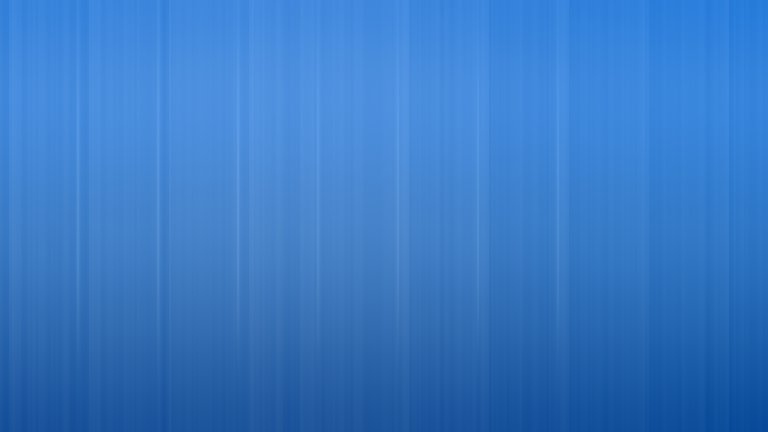
A Shadertoy shader for this background:

```glsl
// Blue vertical curtain of softly lit panels with fine streaks and pale seams.

const float PANEL_COUNT = 9.6;    // panels across the canvas
const float SEAM_OFFSET = 0.1016; // position of the first seam

// Sine-free hash, 0 to 1
float hash(float n) {
    n = fract(n * 0.1031);
    n *= n + 33.33;
    n *= n + n;
    return fract(n);
}

// One-dimensional noise of flat bands with short ramps, -1 to 1
float bandNoise(float x, float seed, float ramp) {
    float cell = floor(x);
    float t = smoothstep(0.5 - ramp, 0.5 + ramp, x - cell);
    return 2.0 * mix(hash(cell + seed), hash(cell + 1.0 + seed), t) - 1.0;
}

// Vertical blend: deep blue floor, pale upper band, saturated top
vec3 backdrop(float y) {
    vec3 c = mix(vec3(0.09, 0.315, 0.6), vec3(0.175, 0.405, 0.68), smoothstep(-0.05, 0.27, y));
    c = mix(c, vec3(0.245, 0.495, 0.78), smoothstep(0.16, 0.5, y));
    c = mix(c, vec3(0.27, 0.545, 0.865), smoothstep(0.42, 0.78, y));
    return mix(c, vec3(0.215, 0.515, 0.86), smoothstep(0.78, 1.02, y));
}

// Broad pale haze left of centre, richer blue at the right
vec3 sideTint(vec2 uv) {
    float d = (uv.x - 0.4) / 0.23;
    float haze = exp(-d * d) * (0.5 + 0.5 * smoothstep(0.0, 0.5, uv.y));
    float edge = smoothstep(0.5, 1.0, uv.x);
    return haze * vec3(0.042, 0.024, 0.01) - edge * vec3(0.052, 0.022, 0.0);
}

// Fine streaks at several widths, drifting slowly along their length
float streaks(vec2 uv) {
    float sum = 0.0;
    float frequency = 55.0;
    float weight = 0.45;
    for (int i = 0; i < 4; i++) {
        float seed = 17.0 + 53.0 * float(i);
        float drift = 0.8 + 0.2 * bandNoise(uv.y * 2.0, seed, 0.5);
        float ramp = clamp(0.7 * frequency / iResolution.x, 0.08, 0.5);
        sum += weight * drift * bandNoise(uv.x * frequency, seed, ramp);
        frequency *= 1.75;
        weight *= 1.08;
    }
    return sum;
}

// Panel shading: a strip after the seam, then a body that fades from its edge.
// Side runs from -1 (dark strip, bright body) to 1 (bright strip, dark body).
float panelShade(float t, float side, float soft) {
    float body = smoothstep(0.135 - soft, 0.135 + soft, t);
    float glow = body * exp(-(t - 0.135) * 2.2);
    float strip = smoothstep(0.015, 0.045, t) * (1.0 - body);
    return side * (0.014 * strip - 0.018 * glow) + 0.005 * side;
}

// Thin pale seam with a faint wider halo; distance is in panel widths
float seamLight(float distanceToSeam, float soft) {
    float core = 1.0 - smoothstep(0.0, 0.014 + soft, abs(distanceToSeam));
    float halo = exp(-abs(distanceToSeam) * 28.0);
    return 0.046 * core + 0.02 * halo;
}

void mainImage(out vec4 fragColor, in vec2 fragCoord) {
    vec2 uv = fragCoord / iResolution.xy;
    float soft = PANEL_COUNT / iResolution.x;

    float panel = (uv.x - SEAM_OFFSET) * PANEL_COUNT;
    float t = fract(panel);
    float seamId = floor(panel + 0.5);

    // Seams fade at both ends and toward the right side
    float seamFade = smoothstep(0.08, 0.4, uv.y) * (1.0 - 0.65 * smoothstep(0.6, 1.0, uv.y));
    seamFade *= 0.75 + 0.35 * hash(seamId + 7.0);
    seamFade *= 1.0 - 0.9 * smoothstep(0.74, 0.8, uv.x);
    seamFade *= smoothstep(0.03, 0.08, uv.x);

    // Panels are lit from the left first, then from the right past the centre
    float panelStart = floor(panel) / PANEL_COUNT + SEAM_OFFSET;
    float side = mix(-1.0, 1.0, smoothstep(0.33, 0.53, panelStart));
    float panelFade = 0.7 + 0.3 * smoothstep(0.0, 0.4, uv.y);

    vec3 color = backdrop(uv.y) + sideTint(uv);
    color += vec3(1.15, 0.85, 0.55) * panelShade(t, side, 0.3 * soft) * panelFade;
    color += vec3(1.0, 0.8, 0.55) * streaks(uv) * 0.0155;
    color += vec3(1.1, 0.95, 0.7) * seamLight(panel - seamId, soft) * seamFade;

    fragColor = vec4(clamp(color, 0.0, 1.0), 1.0);
}
```
